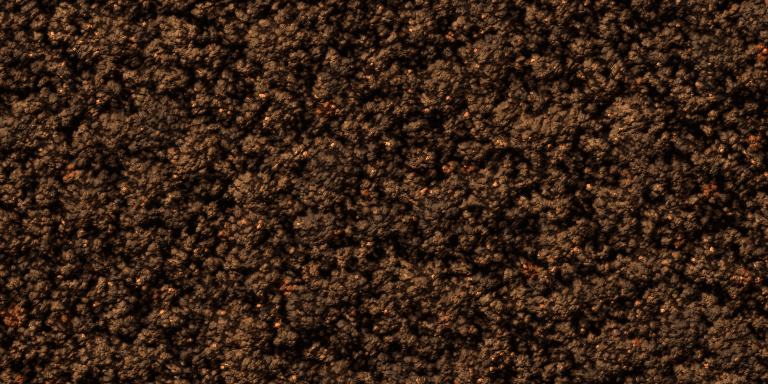
Write a Shadertoy shader that draws this texture.

```glsl
// Dark, crumbly garden soil: piled clods, crumbs and grains lit from the upper left.

#define CLOD_CELLS 11.0    // cells per canvas height, large clods
#define LUMP_CELLS 24.0    // medium lumps
#define CRUMB_CELLS 50.0   // small crumbs
#define GRAIN_CELLS 105.0  // finest grains
#define CLOD_SHARE 0.3     // share of cells that hold a large clod
#define STEEPNESS 0.55     // dome height relative to radius
#define GAP_DEPTH 0.018    // height at which a gap is fully lit
#define AMBIENT 0.18
#define EXPOSURE 0.57
#define RUST_SHARE 0.03    // share of rusty clods
#define SPECK_SHARE 0.04   // share of bright grains
#define LIGHT_DIR vec3(-0.4, 0.55, 0.85)

vec3 hash3(vec2 p) {
    vec3 h = fract(p.xyx * vec3(0.1031, 0.1030, 0.0973));
    h += dot(h, h.yxz + 33.33);
    return fract((h.xxy + h.yzz) * h.zyx);
}

// Scattered lumpy domes: x = height in canvas units, y = random id of the top dome
vec2 domes(vec2 p, float cells, float share) {
    vec2 grid = p * cells;
    vec2 base = floor(grid);
    vec2 top = vec2(0.0, 0.5);
    for (int j = -1; j <= 1; j++)
    for (int i = -1; i <= 1; i++) {
        vec2 cell = base + vec2(i, j);
        vec3 rnd = hash3(cell + cells * 17.0);
        float id = fract(rnd.z * 57.3 + rnd.x * 31.7);
        if (fract(id * 13.0) > share) continue;
        vec2 q = grid - cell - rnd.xy;
        q += 0.05 * sin(q.yx * 6.0 + 6.28 * rnd.zx);
        float radius = mix(0.38, 0.8, rnd.z);
        float height = radius * (1.0 - dot(q, q) / (radius * radius));
        if (height > top.x) top = vec2(height, id);
    }
    return vec2(top.x * STEEPNESS / cells, top.y);
}

// x = total height, y = height of fine detail, z = clod id, w = grain id
vec4 soil(vec2 p) {
    p += 0.003 * sin(p.yx * 41.0 + sin(p * 23.0));
    vec2 clod = domes(p, CLOD_CELLS, CLOD_SHARE);
    vec2 lump = domes(p, LUMP_CELLS, 1.0);
    vec2 crumb = domes(p, CRUMB_CELLS, 1.0);
    vec2 grain = domes(p, GRAIN_CELLS, 1.0);
    float pile = max(0.8 * clod.x, lump.x) + 0.3 * min(clod.x, lump.x);
    float fine = crumb.x + grain.x;
    float id = clod.x > lump.x ? clod.y : lump.y;
    return vec4(pile + fine, fine, id, grain.y);
}

void mainImage(out vec4 fragColor, in vec2 fragCoord) {
    vec2 p = fragCoord / iResolution.y;
    vec3 lightDir = normalize(LIGHT_DIR);

    // Surface slope
    vec2 e = vec2(0.002, 0.0);
    vec4 ground = soil(p);
    vec2 slope = vec2(soil(p + e.xy).x, soil(p + e.yx).x) - ground.x;
    vec3 normal = normalize(vec3(-slope / e.x, 1.0));

    // Direct light, cast shadow and dark gaps
    float light = AMBIENT + (1.0 - AMBIENT) * max(dot(normal, lightDir), 0.0);
    float blocker = soil(p + 0.018 * normalize(lightDir.xy)).x - ground.x;
    light *= 1.0 - 0.5 * smoothstep(0.004, 0.02, blocker);
    light *= smoothstep(0.0, GAP_DEPTH, ground.x);
    light *= mix(0.3, 1.0, smoothstep(0.0005, 0.0065, ground.y));

    // Uneven brightness of clods and grains
    float speck = smoothstep(1.0 - SPECK_SHARE, 1.0, ground.w);
    float albedo = (0.82 + 0.36 * ground.z) * (0.7 + 0.6 * ground.w);
    light *= albedo * (1.0 + 0.6 * speck);
    float tone = EXPOSURE * light / (1.0 + 0.1 * light);

    // Brown ramp with grey and rusty tints
    vec3 color = vec3(1.0, 0.74, 0.47) * pow(vec3(tone), vec3(1.0, 1.11, 1.17));
    vec3 greyTint = vec3(0.95, 1.01, 1.1);
    vec3 rustTint = vec3(1.15, 0.84, 0.62);
    float rustyClod = smoothstep(1.0 - RUST_SHARE, 1.0, ground.z);
    float rust = max(rustyClod, 0.6 * smoothstep(0.85, 1.0, ground.w));
    color *= mix(vec3(1.0), greyTint, 1.0 - smoothstep(0.1, 0.35, ground.z));
    color *= mix(vec3(1.0), rustTint, rust);
    fragColor = vec4(color + vec3(0.02, 0.01, 0.007), 1.0);
}
```
